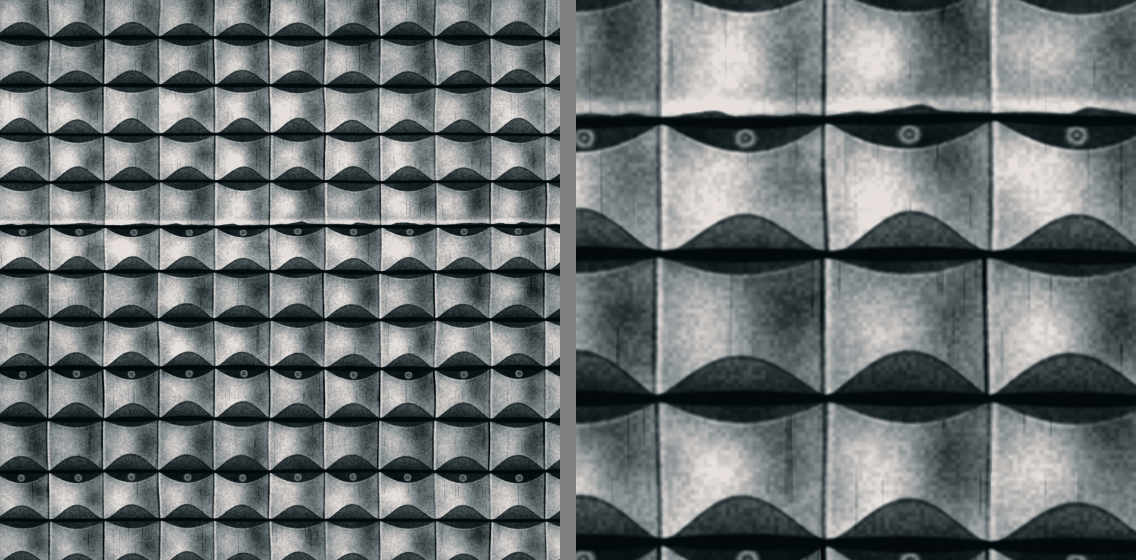
Left: the whole. Right: its middle third, enlarged.
Give the GLSL for this pattern, as a three.js fragment shader.

```glsl
#define COLS 10.15
#define ROWS 11.62
#define ORIGIN vec2(0.088, 0.0677)
#define SOFT 0.0016
#define ARCH_HEIGHT 0.31
#define LIP_DEPTH 0.17
#define RIVET_RADIUS 0.0075
#define GRAIN 0.13
#define WEAR 0.34

varying vec2 vUv;

float hash(vec2 p) {
  vec3 q = fract(p.xyx * 0.1031);
  q += dot(q, q.yzx + 33.33);
  return fract((q.x + q.y) * q.z);
}

float noise(vec2 p) {
  vec2 i = floor(p), f = fract(p);
  f = f * f * (3.0 - 2.0 * f);
  return mix(mix(hash(i), hash(i + vec2(1, 0)), f.x),
             mix(hash(i + vec2(0, 1)), hash(i + vec2(1, 1)), f.x), f.y);
}

float fbm(vec2 p) {
  float sum = 0.0, amp = 0.5;
  for (int i = 0; i < 4; i++) {
    sum += amp * noise(p);
    p = p * 2.1 + 17.3;
    amp *= 0.5;
  }
  return sum / 0.9375;
}

float glow(vec2 d) { return exp(-dot(d, d)); }

// Soft coverage of the region d < 0, with d in row heights
float inside(float d) {
  float w = SOFT * ROWS;
  return 1.0 - smoothstep(-w, w, d);
}

// Steel tint: cool shadows, warm highlights
vec3 steel(float t) {
  vec3 cool = vec3(-0.028, 0.008, 0.02) * (1.0 - smoothstep(0.5, 0.75, t));
  vec3 warm = vec3(0.015, 0.0, -0.012) * smoothstep(0.62, 0.82, t);
  return clamp(vec3(t) + cool + warm, vec3(0.012, 0.018, 0.024), vec3(0.9, 0.875, 0.86));
}

void main() {
  // Grid measured downwards, with courses drawn up around the middle
  vec2 p = vec2(vUv.x, 1.0 - vUv.y);
  float sag = (p.y - 0.573) / 0.2;
  sag *= sag;
  vec2 g = (p + vec2(0.0, 0.013 * exp(-sag * sag)) - ORIGIN) * vec2(COLS, ROWS);
  g.y += 0.04 * (noise(p * vec2(9.0, 12.0)) - 0.5);
  float row = floor(g.y);
  g.x += 0.035 * (hash(vec2(row, 5.0)) - 0.5) + 0.04 * (noise(p * 14.0 + 40.0) - 0.5);
  vec2 id = vec2(floor(g.x), row);
  vec2 f = fract(g);
  float rnd = hash(id + 21.0);
  float rowRnd = hash(vec2(row, 63.0));
  float flatRow = step(abs(row - 3.0), 0.5);
  float rivetRow = step(min(min(abs(row - 4.0), abs(row - 7.0)), abs(row - 9.0)), 0.5);

  // Raised arch at the foot, hollow lip at the head
  float bow = max(sin(3.14159265 * f.x), 0.0);
  float archTop = ARCH_HEIGHT * (0.92 + 0.16 * rnd) * pow(bow, mix(1.1, 1.7, rowRnd));
  float ragged = 0.02 + 0.07 * bow * noise(vec2(g.x * 7.0, row));
  archTop = mix(archTop, ragged, flatRow);
  float arch = 1.0 - f.y - archTop;
  float lipDepth = mix(LIP_DEPTH * (0.75 + 0.45 * hash(vec2(row, 9.0))), 0.23, rivetRow);
  float lip = f.y - lipDepth * pow(bow, 0.85);

  // Curved metal sheet
  float clouds = fbm(g * 2.6 + rnd * 7.0) - 0.5;
  float lit = glow((f - vec2(0.25 + 0.08 * rnd, 0.52)) / vec2(0.29, 0.42));
  float dim = glow((f - vec2(0.77, 0.36 + 0.12 * rnd)) / vec2(0.21, 0.34));
  float tone = 0.55 + 0.27 * lit - 0.25 * dim + WEAR * clouds;
  tone += 0.15 * (rowRnd - 0.5) + 0.08 * (rnd - 0.5);
  tone += 0.1 * exp(-max(arch, 0.0) / 0.09) * (1.0 - f.x);
  tone -= 0.16 * exp(-max(lip, 0.0) / 0.07);
  tone += 0.22 * flatRow * glow(vec2((f.y - 0.9) / 0.06, 0.0));
  float scratch = noise(p * vec2(310.0, 24.0) + 11.0);
  tone -= 0.1 * smoothstep(0.8, 0.97, scratch);

  // Vertical seams: dark joint beside a bright folded edge
  float seam = f.x - step(0.5, f.x);
  float seamRnd = hash(vec2(floor(g.x + 0.5), row + 80.0));
  float fold = glow(vec2((seam - 0.012) / 0.022, 0.0));
  float joint = glow(vec2((seam + 0.022) / 0.016, 0.0));
  tone = mix(tone, 0.86, fold * (0.35 + 0.5 * seamRnd));
  tone -= joint * (0.12 + 0.33 * hash(vec2(seamRnd * 91.0, row)));

  // Shaded arch face with a thin outline
  float face = 0.14 + 0.13 * smoothstep(0.0, 0.28, 1.0 - f.y) + 0.12 * clouds;
  face += 0.06 * (rowRnd - 0.5);
  tone = mix(tone, face, inside(arch));
  tone *= 1.0 - 0.55 * glow(vec2(arch / 0.018, 0.0));

  // Recess under the line, holding rivets in some courses
  float recess = 0.11 + 0.14 * clouds + 0.04 * rowRnd - 0.05 * rivetRow;
  vec2 rivet = (f - vec2(0.51 + 0.06 * (rnd - 0.5), 0.125)) / vec2(COLS, ROWS);
  float r = length(rivet);
  float head = 1.0 - smoothstep(RIVET_RADIUS - SOFT, RIVET_RADIUS + SOFT, r);
  float ring = glow(vec2((r - RIVET_RADIUS * 0.62) / 0.0016, 0.0));
  float pin = glow(rivet / 0.0014);
  recess = mix(recess, 0.2 + 0.25 * ring + 0.22 * pin, head * rivetRow);
  tone = mix(tone, recess, inside(lip));
  tone += 0.12 * glow(vec2((lip - 0.015) / 0.018, 0.0)) * smoothstep(0.2, 0.7, bow);

  // Black gap between courses, swelling at mid-panel
  float edge = min(f.y, 1.0 - f.y);
  float lineRnd = hash(vec2(floor(g.y + 0.5), 37.0));
  float gap = 0.028 + 0.032 * bow * lineRnd * (1.0 - flatRow);
  tone = mix(tone, 0.025, inside(edge - gap));

  // Fine grain and darker borders
  tone += GRAIN * (noise(p * 380.0) - 0.5) * smoothstep(0.0, 0.25, tone);
  tone *= 1.03 - 0.3 * dot(p - 0.5, p - 0.5);
  gl_FragColor = vec4(steel(tone), 1.0);
}
```
